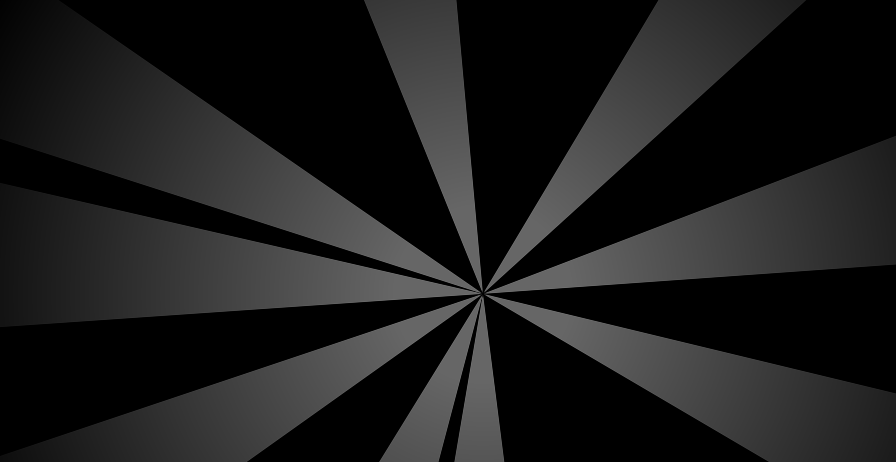
Reproduce this background procedurally as a WebGL 1 fragment shader.

```glsl
precision highp float;

uniform vec2 u_resolution;

// Lengths are fractions of the canvas height, angles are in degrees
const vec2 HUB = vec2(0.539, 0.364);
const mat3 RAY_ANGLES = mat3(
    12.5, 50.7, 103.6,
    153.75, 175.5, 207.0,
    246.75, 268.8, 338.0);
const float RAY_HALF_ANGLE = 8.44;
const float GLOW_INNER = 0.19;
const float GLOW_OUTER = 1.237;
const float HUB_RADIUS = 0.010;
const float RIM_WIDTH = 0.0026;
const float RIM_STRENGTH = 0.16;
const vec3 BACKDROP = vec3(0.0);
const vec3 RAY_COLOR = vec3(0.4);

// Signed distance to the sides of a wedge opening from the hub
float wedge(vec2 p, float angle, float halfAngle) {
    vec2 axis = vec2(cos(angle), sin(angle));
    float along = dot(p, axis);
    float across = abs(p.x * axis.y - p.y * axis.x);
    return across * cos(halfAngle) - along * sin(halfAngle);
}

void main() {
    float pixel = 1.0 / u_resolution.y;
    vec2 p = (gl_FragCoord.xy - HUB * u_resolution) * pixel;
    float radius = length(p);

    // Union of all rays
    float rayDistance = 10.0;
    for (int i = 0; i < 3; i++) {
        for (int j = 0; j < 3; j++) {
            float d = wedge(p, radians(RAY_ANGLES[i][j]), radians(RAY_HALF_ANGLE));
            rayDistance = min(rayDistance, d);
        }
    }
    float fill = 1.0 - smoothstep(-0.6 * pixel, 0.6 * pixel, rayDistance);

    // Light falls off from the hub, with a fine bright rim on each ray
    float glow = 1.0 - clamp((radius - GLOW_INNER) / (GLOW_OUTER - GLOW_INNER), 0.0, 1.0);
    float rim = 1.0 - smoothstep(0.0, max(RIM_WIDTH, pixel), abs(rayDistance));
    float hubShade = smoothstep(0.0, HUB_RADIUS, radius);

    float light = fill * glow * (1.0 + RIM_STRENGTH * rim) * hubShade;
    gl_FragColor = vec4(mix(BACKDROP, RAY_COLOR, light), 1.0);
}
```
